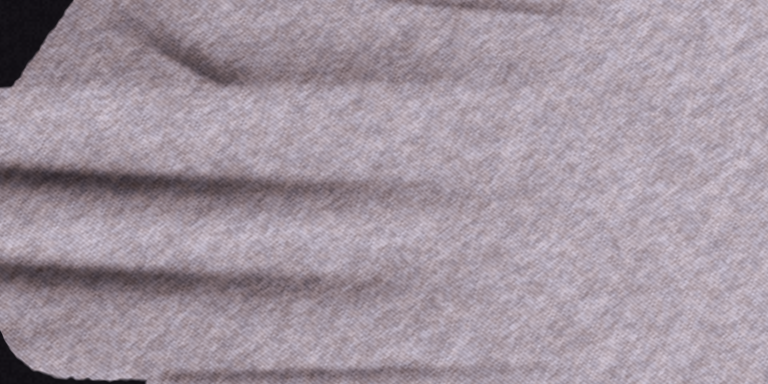
Write a Shadertoy shader that draws this texture.

```glsl
// Draped heather-grey wool: soft horizontal folds fan out from the left over a
// black backdrop. Fold shadows are lopsided bell curves; the cloth surface is
// streaky value noise crossed by a fine diagonal twill.

#define BACKDROP vec3(0.075, 0.065, 0.085)
#define SHADOW vec3(0.11, 0.08, 0.09)
#define MIDTONE vec3(0.50, 0.44, 0.47)
#define PALE vec3(0.78, 0.74, 0.79)
#define BASE_LIGHT 0.80
#define TWILL_FREQ 105.0
#define TWILL_DEPTH 0.045
#define MOTTLE_DEPTH 0.26
#define GRAIN_DEPTH 0.22
#define FOLD_DEPTH 0.56

float hash(vec2 p) {
    return fract(sin(dot(p, vec2(127.1, 311.7))) * 43758.5453);
}

float noise(vec2 p) {
    vec2 i = floor(p), f = fract(p);
    f = f * f * (3.0 - 2.0 * f);
    return mix(mix(hash(i), hash(i + vec2(1, 0)), f.x),
               mix(hash(i + vec2(0, 1)), hash(i + vec2(1, 1)), f.x), f.y);
}

// Bell-shaped shadow with separate widths above and below its centre line
float fold(float d, float above, float below) {
    float t = d / (d > 0.0 ? above : below);
    return exp(-t * t);
}

// Broad lighting of the drape, 0 = dark, 1 = bright
float drapeLight(vec2 p) {
    float wave = 0.016 * (noise(p * vec2(3.0, 2.0)) - 0.5);
    float x = p.x, y = p.y + wave;
    float light = BASE_LIGHT + 0.07 * smoothstep(0.9, 1.9, x);

    // Two long folds fading to the right
    float fade = 1.0 - smoothstep(0.15, 1.5, x);
    light -= FOLD_DEPTH * fade * fold(y - 0.545 + 0.04 * x, 0.028, 0.05);
    light -= FOLD_DEPTH * fade * fold(y - 0.295 + 0.04 * x, 0.025, 0.06);
    light -= 0.10 * fade * fold(y - 0.46, 0.10, 0.04);

    // Lit ridges between the folds
    float ridge = 1.0 - smoothstep(0.8, 1.7, x);
    light += 0.06 * ridge * fold(y - 0.38, 0.04, 0.04);
    light += 0.05 * ridge * fold(y - 0.68, 0.08, 0.07);

    // Turned-up corner: diagonal crease, then a wide shadow trailing right
    float crease = 0.79 + 0.5 * max(0.58 - x, 0.0);
    float span = smoothstep(0.24, 0.50, x) * (1.0 - smoothstep(0.54, 0.70, x));
    light -= 0.40 * span * fold(y - crease, 0.055, 0.016);
    float corner = (1.0 - smoothstep(0.35, 0.62, x)) * smoothstep(0.75, 0.80, y);
    light -= 0.17 * corner;
    float trail = smoothstep(0.45, 0.65, x) * (1.0 - smoothstep(0.8, 1.7, x));
    light -= 0.23 * trail * fold(y - 0.80, 0.10, 0.025);

    // Creases along the top and bottom borders
    float topSpan = smoothstep(0.95, 1.1, x) * (1.0 - smoothstep(1.3, 1.65, x));
    light -= 0.32 * topSpan * fold(p.y - 1.0 + 0.07 * (x - 1.0), 0.03, 0.012);
    float hem = smoothstep(0.35, 0.5, x) * (1.0 - smoothstep(0.8, 1.6, x));
    light -= 0.34 * hem * fold(p.y - 0.012 - 0.02 * x, 0.014, 0.03);
    light -= 0.12 * (1.0 - smoothstep(0.1, 0.7, x)) * fold(y - 0.12, 0.09, 0.08);
    return light;
}

// Heathered yarn: rising streaks, fine grain and falling twill lines
float weave(vec2 p) {
    vec2 q = vec2(dot(p, vec2(0.8, 0.6)), dot(p, vec2(-0.6, 0.8)));
    float mottle = 0.6 * noise(q * vec2(38.0, 85.0))
                 + 0.4 * noise(q * vec2(16.0, 30.0) + 41.0) - 0.5;
    float grain = noise(q * vec2(110.0, 190.0) + 17.0) - 0.5;
    float warp = 0.6 * noise(p * 24.0);
    float twill = sin(6.2832 * (TWILL_FREQ * dot(p, vec2(0.6, 0.8)) + warp));
    return MOTTLE_DEPTH * mottle + GRAIN_DEPTH * grain + TWILL_DEPTH * twill;
}

// Coverage of the cloth over the backdrop, with slightly fuzzy edges
float clothMask(vec2 p, float px) {
    float fuzz = 0.008 * (noise(p * 70.0) - 0.5);
    float soft = px + 0.003;
    float slant = (p.x - 0.03) - 0.70 * (p.y - 0.77) + fuzz;
    float topCut = max(slant, 0.77 - p.y + fuzz);
    float hemLine = 0.010 + 0.13 * exp(-18.0 * p.x);
    float lowCut = max(p.y - hemLine + fuzz, p.x - 0.38);
    return smoothstep(-soft, soft, min(topCut, lowCut));
}

void mainImage(out vec4 fragColor, in vec2 fragCoord) {
    vec2 p = fragCoord / iResolution.y;
    float light = drapeLight(p);
    light += weave(p) * mix(0.45, 1.0, smoothstep(0.15, 0.7, light));
    light = clamp(light, 0.0, 1.05);

    // Warm shadows rising to cool lilac highlights
    vec3 cloth = mix(SHADOW, MIDTONE, min(light * 2.0, 1.0));
    cloth = mix(cloth, PALE, max(light * 2.0 - 1.0, 0.0));
    float tint = noise(p * 60.0 + 7.0) - 0.5;
    cloth += 0.025 * tint * vec3(1.0, 0.1, -1.0);

    vec3 backdrop = BACKDROP + 0.03 * (noise(p * 150.0) - 0.5);
    vec3 color = mix(backdrop, cloth, clothMask(p, 1.0 / iResolution.y));
    fragColor = vec4(color, 1.0);
}
```
